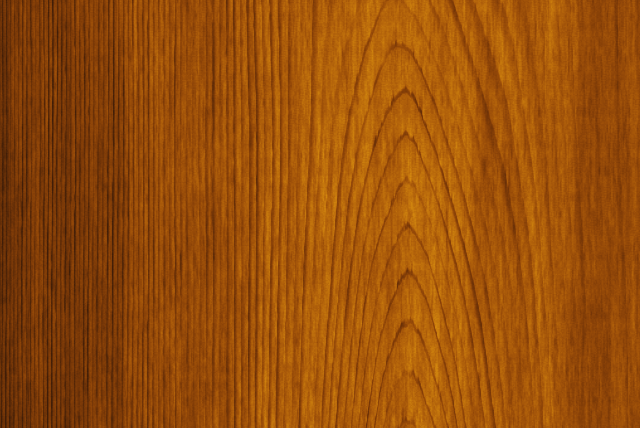
Reproduce this texture procedurally as a Shadertoy shader.

```glsl
// Varnished plank of amber wood: straight grain beside a stack of cathedral arches.

float hash(vec2 p) {
    return fract(sin(dot(p, vec2(127.1, 311.7))) * 43758.5453);
}

float noise(vec2 p) {
    vec2 cell = floor(p), f = fract(p);
    f = f * f * (3.0 - 2.0 * f);
    return mix(mix(hash(cell), hash(cell + vec2(1, 0)), f.x),
               mix(hash(cell + vec2(0, 1)), hash(cell + vec2(1, 1)), f.x), f.y);
}

float bump(float x, float width) {
    return exp(-x * x / (width * width));
}

// Signed distance from the heart of the arches, whose axis leans left near the top
float heartOffset(vec2 p) {
    float d = p.x - 0.957;
    return d + 0.05 * p.y * p.y * bump(d, 0.29);
}

// Growth-ring count, rising outward: rounded arches that relax into vertical lines
float ringIndex(vec2 p, float d) {
    float rings = 47.0 * sqrt(d * d + 0.0064) + 0.1;
    rings += 9.0 * (p.y - 0.45) * bump(d, d < 0.0 ? 0.19 : 0.28);
    rings -= 6.0 * d * smoothstep(0.0, 0.3, d);
    float outer = max(-d - 0.25, 0.0);
    rings += 45.0 * outer * outer;
    rings += 0.9 * (noise(p * vec2(7.0, 1.2)) - 0.5);
    rings += 0.3 * (noise(p * vec2(22.0, 3.0) + 9.0) - 0.5);
    return rings;
}

// Amber ramp: brighter wood turns more yellow
vec3 woodColor(float red) {
    float t = clamp((red - 0.41) / 0.33, 0.0, 1.2);
    return vec3(red, red * (0.46 + 0.12 * t * t), 0.026 + 0.02 * t * t);
}

void mainImage(out vec4 fragColor, in vec2 fragCoord) {
    vec2 p = fragCoord / iResolution.y;
    float d = heartOffset(p);
    float nearHeart = bump(d, 0.1);

    // Fibres, from long strands to short pores
    float strand = noise(p * vec2(200.0, 8.0));
    float fibre = noise(p * vec2(270.0, 50.0) + 31.0);
    float pore = smoothstep(0.68, 0.95, noise(p * vec2(210.0, 30.0) + 57.0));
    float speck = noise(p * 340.0);

    // Latewood lines: soft inside, sharp outside, finely serrated across the arch tops
    float rings = ringIndex(p, d);
    rings += (0.07 * (strand - 0.5) + 0.1 * (fibre - 0.5)) * (0.5 + 0.5 * nearHeart);
    float id = floor(rings), f = fract(rings);
    float width = mix(0.2, 0.6, smoothstep(0.04, 0.24, abs(d)));
    float edge = 1.0 - smoothstep(0.9, 1.0, f);
    float line = smoothstep(1.0 - width, 0.87, f) * edge;
    float shade = 0.3 * smoothstep(0.3, 0.9, f) * edge;
    float strength = mix(0.125, 0.045, smoothstep(0.1, 0.35, d));
    strength *= 0.4 + 0.9 * hash(vec2(id, d < 0.0 ? 3.0 : 8.0));
    strength *= 0.65 + 0.7 * noise(p * vec2(50.0, 5.0) + 71.0);

    // Broad tone across the plank
    float tone = mix(0.515, 0.625, smoothstep(0.0, 0.6, p.x));
    tone += 0.06 * bump(p.x - 0.68, 0.12);
    tone += 0.07 * bump(d, 0.15);
    tone -= 0.05 * smoothstep(1.33, 1.37, p.x);
    vec2 stain = (p - vec2(0.22, 0.32)) / vec2(0.09, 0.4);
    tone -= 0.055 * exp(-dot(stain, stain));
    tone -= 0.05 * bump(p.x, 0.07);

    // Pale streaks: one follows the right-hand rings, two run straight
    tone += 0.08 * bump(rings - 12.6, 0.7) * smoothstep(0.1, 0.2, d);
    tone += 0.04 * bump(p.x - 1.24, 0.09);
    tone += 0.09 * bump(p.x - 0.315, 0.004) * (0.4 + 0.6 * p.y);
    tone += 0.06 * bump(p.x - 1.475 - 0.02 * (0.5 - p.y), 0.006);

    // Streaky drift in tone
    tone += 0.08 * (noise(vec2(p.x * 13.0, p.y * 0.8) + 4.0) - 0.5);
    tone += 0.07 * (noise(vec2(p.x * 75.0, p.y * 1.5) + 13.0) - 0.5);
    tone += 0.04 * (noise(p * vec2(8.0, 5.0) + 23.0) - 0.5);

    // Grain over tone
    tone -= strength * (line + shade);
    tone += 0.08 * (strand - 0.5) + 0.09 * (fibre - 0.5) + 0.06 * (speck - 0.5);
    tone -= 0.05 * pore;

    fragColor = vec4(woodColor(clamp(tone + 0.02, 0.25, 0.85)), 1.0);
}
```
